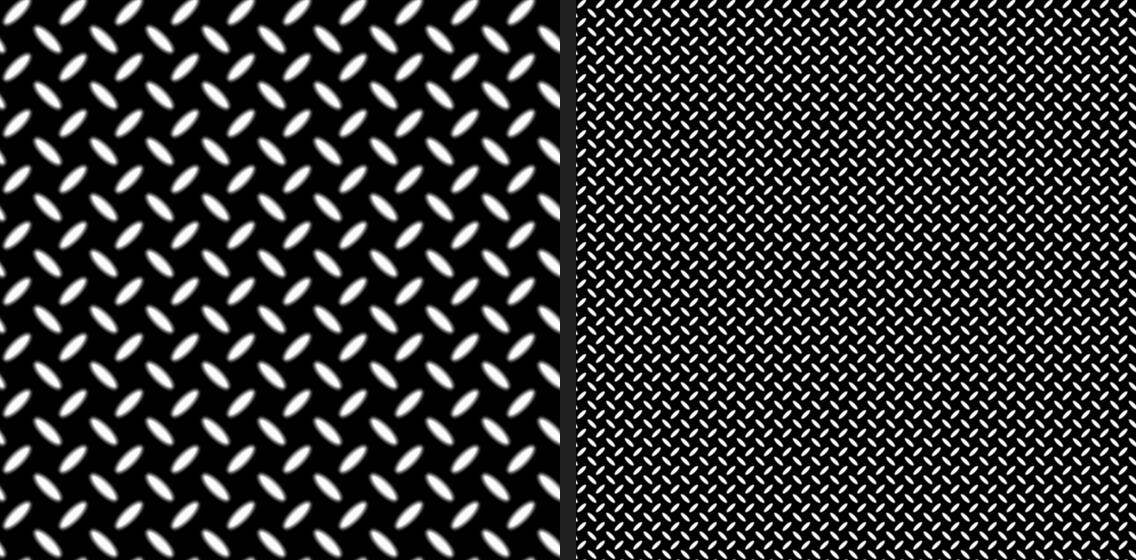
Left: one tile. Right: repeated 3 by 3.
A Shadertoy shader for this pattern:

```glsl
// Diamond tread plate: soft white elliptical lugs on black, leaning
// alternately right and left. Each cell holds one lug of either lean, drawn
// with an approximate ellipse distance; whole repeats make it tile.

#define REPEATS 10.0                  // cells across and down
#define RISING_CENTER vec2(0.305, 0.798)  // in cell units
#define FALLING_CENTER vec2(0.853, 0.295)
#define LUG_RADII vec2(0.310, 0.103)  // half length, half width
#define EDGE_SOFTNESS 0.062           // half width of the edge fade
#define PLATE_COLOR vec3(0.002)
#define LUG_COLOR vec3(0.99)

// Offset from the nearest copy of a center on the unit lattice
vec2 wrappedOffset(vec2 p, vec2 center) {
    return fract(p - center + 0.5) - 0.5;
}

// First-order signed distance to an axis-aligned ellipse
float ellipseDistance(vec2 p, vec2 radii) {
    float scaled = length(p / radii);
    float slope = length(p / (radii * radii));
    return scaled * (scaled - 1.0) / max(slope, 1e-4);
}

// Coverage of a lug lying along a unit direction
float lug(vec2 p, vec2 center, vec2 along, float softness) {
    vec2 offset = wrappedOffset(p, center);
    vec2 across = vec2(-along.y, along.x);
    vec2 local = vec2(dot(offset, along), dot(offset, across));
    float d = ellipseDistance(local, LUG_RADII);
    return 1.0 - smoothstep(-softness, softness, d);
}

void mainImage(out vec4 fragColor, in vec2 fragCoord) {
    vec2 cell = fragCoord / iResolution.xy * REPEATS;

    // Never let the fade become narrower than a pixel
    float pixel = REPEATS / min(iResolution.x, iResolution.y);
    float softness = max(EDGE_SOFTNESS, pixel);

    // Two perpendicular leans
    vec2 rising = normalize(vec2(1.0, 1.0));
    vec2 falling = vec2(rising.x, -rising.y);
    float coverage = max(lug(cell, RISING_CENTER, rising, softness),
                         lug(cell, FALLING_CENTER, falling, softness));

    fragColor = vec4(mix(PLATE_COLOR, LUG_COLOR, coverage), 1.0);
}
```
